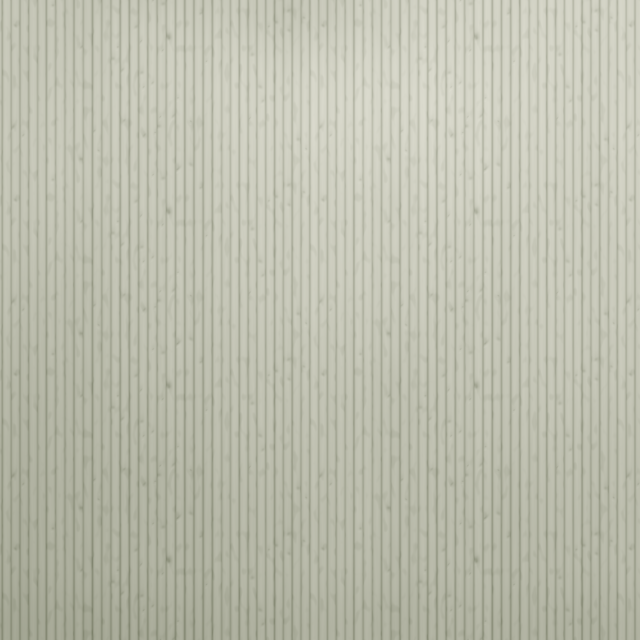
Give the GLSL for this texture, as a WebGL 1 fragment shader.

```glsl
precision highp float;
// Pale sage tongue-and-groove boards under soft uneven daylight.
// A tile of 34 boards (19 wide, then 15 narrow) repeats across and up the canvas;
// grooves, grain and knots wrap with that tile, while the light spans the canvas.

uniform vec2 u_resolution;

const vec2 TILE = vec2(0.4805, 0.2725);
const float BOARDS = 34.0;

float hash(vec2 p) {
  return fract(sin(dot(p, vec2(127.1, 311.7))) * 43758.5453);
}

vec2 latticeGradient(vec2 cell, vec2 period) {
  float angle = 6.2832 * hash(mod(cell, period) + 0.37);
  return vec2(cos(angle), sin(angle));
}

// Gradient noise that repeats after a whole number of cells
float noise(vec2 p, vec2 period) {
  vec2 i = floor(p), f = fract(p);
  vec2 w = f * f * f * (f * (f * 6.0 - 15.0) + 10.0);
  vec2 e = vec2(1.0, 0.0);
  float a = dot(latticeGradient(i, period), f);
  float b = dot(latticeGradient(i + e.xy, period), f - e.xy);
  float c = dot(latticeGradient(i + e.yx, period), f - e.yx);
  float d = dot(latticeGradient(i + e.xx, period), f - e.xx);
  return mix(mix(a, b, w.x), mix(c, d, w.x), w.y);
}

float blob(vec2 offset, vec2 size) {
  vec2 q = offset / size;
  return exp(-dot(q, q));
}

// Board coordinate inside the tile, 0 to 34, grooves at whole numbers
float boardCoordinate(float x) {
  float u = mod(x - 0.0725, TILE.x);
  return u < 0.2738 ? u / 0.01441 : 19.0 + (u - 0.2738) / 0.01378;
}

float grooveShade(float column, float pixel) {
  float d = abs(fract(column + 0.5) - 0.5);
  float id = mod(floor(column + 0.5), BOARDS);
  float width = length(vec2(0.11, 0.5 * pixel / 0.0141));
  float line = 0.11 / width * exp(-d * d / (width * width));
  return line * mix(0.09, 0.14, hash(vec2(id, 5.0))) + 0.02 * exp(-d * d / 0.09);
}

// Small slanted knots, denser on the middle boards of the wide group
float knotShade(float column, float y) {
  float board = floor(column);
  float density = 0.22 + 0.5 * exp(-pow((board - 12.0) / 6.0, 2.0));
  float shade = 0.0;
  for (int k = 0; k < 4; k++) {
    vec2 seed = vec2(board, float(k) * 7.0 + 3.0);
    float present = step(hash(seed), density);
    float side = mix(0.2, 0.8, hash(seed + 11.3));
    float rise = (fract(y / TILE.y - hash(seed + 23.7) + 0.5) - 0.5) * TILE.y;
    vec2 q = vec2((fract(column) - side) * 0.0141, rise);
    q.y -= (hash(seed + 31.9) - 0.3) * 1.2 * q.x;
    float size = mix(0.6, 1.3, hash(seed + 47.1));
    float core = blob(q, vec2(0.0025, 0.0022) * size);
    float halo = blob(q - vec2(0.0, 0.003), vec2(0.004, 0.007) * size);
    float rim = blob(q + vec2(0.001, 0.005), vec2(0.003, 0.002) * size);
    shade += present * (0.05 * core + 0.022 * halo - 0.012 * rim);
  }
  return shade;
}

// Broad falloff toward the floor and left, with dim patches at the top
float lightLoss(vec2 p) {
  float loss = 0.11 * smoothstep(0.85, 0.0, p.y);
  loss += 0.025 * smoothstep(0.13, 0.0, p.y);
  loss += 0.05 * smoothstep(0.55, 0.0, p.x);
  loss += 0.04 * blob(p - vec2(0.46, 0.99), vec2(0.14, 0.07));
  loss += 0.025 * blob(p - vec2(0.24, 1.02), vec2(0.12, 0.05));
  loss -= 0.012 * blob(p - vec2(0.62, 0.82), vec2(0.2, 0.12));
  return loss + 0.015 * noise(p * vec2(5.0, 4.0), vec2(64.0));
}

void main() {
  vec2 p = gl_FragCoord.xy / u_resolution;
  float column = boardCoordinate(p.x);
  float board = floor(column);
  float rise = p.y / TILE.y;

  // Tone of each board, long grain and faint smudges
  float shade = lightLoss(p) + 0.014 * (hash(vec2(board, 2.0)) - 0.5);
  shade += 0.012 * noise(vec2(column * 4.0, rise * 5.0), vec2(136.0, 5.0));
  float smudge = noise(vec2(column * 1.3 + board * 3.0, rise * 14.0), vec2(512.0, 14.0));
  shade += 0.035 * smoothstep(0.12, 0.5, smudge);

  shade += grooveShade(column, 1.0 / u_resolution.x) + knotShade(column, p.y);

  vec3 palePaint = vec3(0.835, 0.835, 0.783);
  gl_FragColor = vec4(palePaint - shade * vec3(1.0, 0.95, 1.05), 1.0);
}
```
